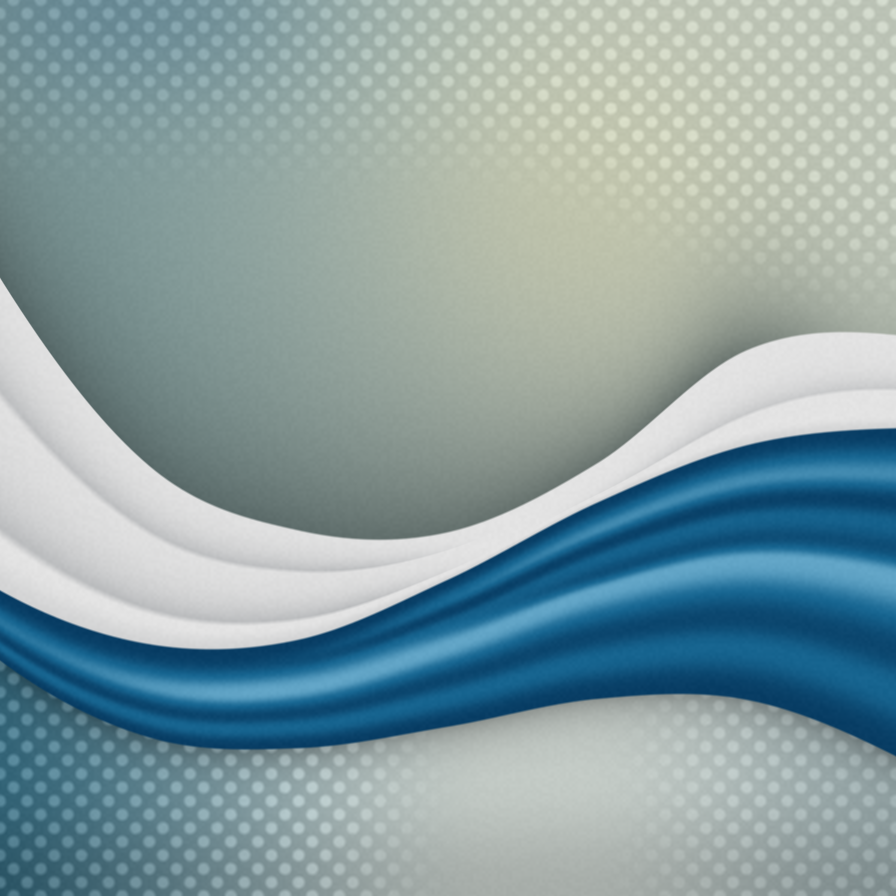
Reproduce this background procedurally as a three.js fragment shader.

```glsl
varying vec2 vUv;

// Ribbon edges: heights at nine knots, x = -1/6 to 7/6
const mat3 WHITE_TOP = mat3(1.013, 0.690, 0.480, 0.408, 0.406, 0.483, 0.609, 0.626, 0.576);
const mat3 BLUE_TOP = mat3(0.465, 0.341, 0.281, 0.286, 0.353, 0.439, 0.503, 0.522, 0.513);
const mat3 BLUE_BOTTOM = mat3(0.427, 0.263, 0.177, 0.165, 0.189, 0.220, 0.219, 0.156, 0.052);

const vec3 TEAL = vec3(0.51, 0.62, 0.62);
const vec3 SAGE = vec3(0.73, 0.76, 0.71);
const vec3 SLATE = vec3(0.37, 0.51, 0.57);
const vec3 WARM = vec3(0.77, 0.78, 0.67);
const vec3 SHADOW = vec3(0.25, 0.30, 0.30);
const vec3 DEEP_TEAL = vec3(0.17, 0.37, 0.45);
const vec3 MIST = vec3(0.77, 0.80, 0.78);
const vec3 HAZE = vec3(0.55, 0.62, 0.63);
const vec3 BLUE_DARK = vec3(0.02, 0.21, 0.36);
const vec3 BLUE_MID = vec3(0.09, 0.40, 0.57);
const vec3 BLUE_LIGHT = vec3(0.40, 0.66, 0.79);
const vec3 SILK = vec3(0.89, 0.89, 0.89);
const vec3 SILK_SHADE = vec3(0.66, 0.67, 0.68);
const float DOT_COUNT = 33.0;
const float DOT_RADIUS = 0.30;
const float EDGE = 0.0018;
const float GRAIN_CELLS = 300.0;
const float GRAIN_AMOUNT = 0.018;

float hash(vec2 p) {
  return fract(sin(dot(p, vec2(127.1, 311.7))) * 43758.5);
}

float noise(vec2 p) {
  vec2 i = floor(p), f = fract(p);
  f = f * f * (3.0 - 2.0 * f);
  return mix(mix(hash(i), hash(i + vec2(1.0, 0.0)), f.x),
             mix(hash(i + vec2(0.0, 1.0)), hash(i + 1.0), f.x), f.y);
}

// Catmull-Rom weight of a knot at distance d
float splineWeight(float d) {
  float a = abs(d);
  if (a < 1.0) return (1.5 * a - 2.5) * a * a + 1.0;
  if (a < 2.0) return ((2.5 - 0.5 * a) * a - 4.0) * a + 2.0;
  return 0.0;
}

float curve(mat3 knots, float x) {
  float height = 0.0;
  for (int j = 0; j < 3; j++)
    for (int i = 0; i < 3; i++)
      height += knots[j][i] * splineWeight(x * 6.0 + 1.0 - float(j * 3 + i));
  return height;
}

float glow(vec2 p, vec2 center, vec2 size) {
  vec2 d = (p - center) / size;
  return exp(-dot(d, d));
}

// Highlight with separate widths above and below its crest
float band(float t, float crest, float rise, float fall) {
  float d = (t - crest) / (t < crest ? rise : fall);
  return exp(-d * d);
}

// Shade that gathers towards a crease and ends there
float fold(float t, float crease, float width) {
  return exp(-max(crease - t, 0.0) / width) * (1.0 - smoothstep(crease - 0.01, crease + 0.04, t));
}

float dots(vec2 p) {
  vec2 cell = fract(vec2(p.x + p.y, p.x - p.y) * DOT_COUNT) - 0.5;
  return 1.0 - smoothstep(DOT_RADIUS - 0.13, DOT_RADIUS + 0.13, length(cell));
}

vec3 upperBackdrop(vec2 p, float top) {
  vec3 color = mix(TEAL, SAGE, smoothstep(0.0, 0.75, p.x));
  color = mix(color, SLATE, 0.75 * glow(p, vec2(0.13, 1.0), vec2(0.24, 0.13)));
  color = mix(color, WARM, 0.75 * glow(p, vec2(0.66, 0.78), vec2(0.22, 0.20)));
  float reach = mix(0.14, 0.065, smoothstep(0.4, 0.75, p.x));
  float strength = 0.68 * (1.0 - 0.75 * smoothstep(0.78, 1.0, p.x));
  color = mix(color, SHADOW, strength * exp(-max(p.y - top, 0.0) / reach));
  float start = mix(0.77, 0.62, smoothstep(0.5, 0.95, p.x));
  return color + 0.10 * dots(p) * smoothstep(start, start + 0.16, p.y);
}

vec3 lowerBackdrop(vec2 p, float bottom) {
  vec3 color = mix(DEEP_TEAL, MIST, smoothstep(-0.08, 0.56, p.x));
  color = mix(color, HAZE, 0.85 * smoothstep(0.64, 1.0, p.x));
  color *= 1.0 - 0.15 * (1.0 - smoothstep(0.0, 0.14, p.y));
  color *= 1.0 - 0.28 * exp(-max(bottom - p.y, 0.0) / 0.022);
  float mask = 1.0 - smoothstep(0.32, 0.52, p.x) + 0.6 * smoothstep(0.66, 0.85, p.x);
  return color + 0.15 * dots(p) * mask;
}

vec3 whiteSilk(float t, float x) {
  float left = 1.0 - smoothstep(0.38, 0.56, x);
  float right = smoothstep(0.58, 0.80, x);
  float shade = left * (0.62 * fold(t, 0.36, 0.13) + 0.72 * fold(t, 0.80, 0.16));
  shade += right * 0.48 * fold(t, mix(0.78, 0.57, smoothstep(0.65, 1.0, x)), 0.14);
  shade += 0.28 * smoothstep(0.86, 1.0, t);
  return mix(SILK, SILK_SHADE, shade);
}

vec3 blueSilk(float t, float x) {
  float right = smoothstep(0.25, 0.70, x);
  float light = 0.12 + 0.65 * right * band(t, 0.14, 0.07, 0.05);
  light += 0.32 * right * band(t, 0.29, 0.04, 0.07);
  light += 0.85 * mix(0.6, 1.0, smoothstep(0.0, 0.3, x)) * band(t, 0.45, mix(0.20, 0.05, right), 0.14);
  light += 0.36 * band(t, 0.80, 0.08, 0.10);
  vec3 color = mix(BLUE_DARK, BLUE_MID, smoothstep(0.0, 0.55, light));
  return mix(color, BLUE_LIGHT, smoothstep(0.45, 1.05, light));
}

void main() {
  vec2 p = vUv;
  float top = curve(WHITE_TOP, p.x);
  float middle = curve(BLUE_TOP, p.x);
  float bottom = curve(BLUE_BOTTOM, p.x);

  // Layers from the bottom edge upwards
  vec3 color = lowerBackdrop(p, bottom);
  color = mix(color, blueSilk((middle - p.y) / (middle - bottom), p.x), smoothstep(-EDGE, EDGE, p.y - bottom));
  color = mix(color, whiteSilk((top - p.y) / (top - middle), p.x), smoothstep(-EDGE, EDGE, p.y - middle));
  color = mix(color, upperBackdrop(p, top), smoothstep(-EDGE, EDGE, p.y - top));

  color += GRAIN_AMOUNT * (noise(p * GRAIN_CELLS) - 0.5);
  gl_FragColor = vec4(color, 1.0);
}
```
